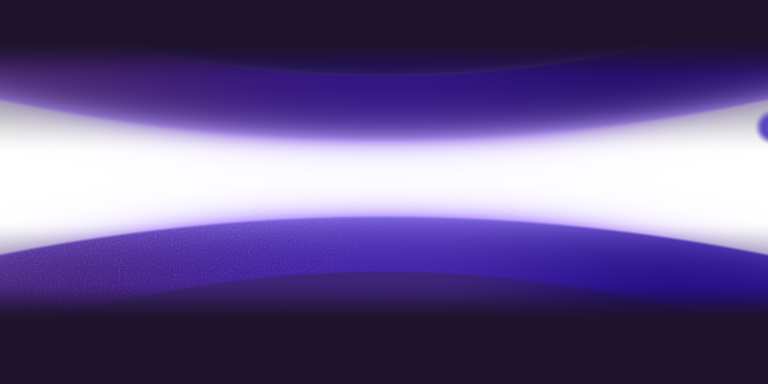
Write a Shadertoy shader that draws this background.

```glsl
// Two curved violet bands face each other across a bright white gap.
// Parabolic edges give signed distances, which drive the rims, glows and fades;
// fine cellular noise adds grain to the lower band.

const vec3 NIGHT = vec3(0.118, 0.075, 0.175);
const vec3 GLOW = vec3(0.70, 0.56, 0.99);
const vec3 LILAC = vec3(0.64, 0.54, 0.89);
const vec3 PERIWINKLE = vec3(0.51, 0.42, 0.88);
const vec3 UPPER_LEFT = vec3(0.25, 0.12, 0.40);
const vec3 UPPER_MID = vec3(0.19, 0.075, 0.50);
const vec3 UPPER_RIGHT = vec3(0.12, 0.04, 0.40);
const vec3 LOWER_LEFT = vec3(0.28, 0.14, 0.49);
const vec3 LOWER_MID = vec3(0.25, 0.13, 0.65);
const vec3 LOWER_RIGHT = vec3(0.13, 0.04, 0.52);
const vec3 UPPER_INNER = vec3(0.12, 0.06, 0.32);
const vec3 LOWER_INNER = vec3(0.235, 0.145, 0.44);
const vec3 BLOB_COLOR = vec3(0.36, 0.27, 0.76);

// Each curve: height at the centre, bend towards the sides
const vec2 UPPER_EDGE = vec2(0.635, 0.105);
const vec2 LOWER_EDGE = vec2(0.435, -0.099);
const vec2 UPPER_ARC = vec2(0.802, 0.16);
const vec2 LOWER_ARC = vec2(0.292, -0.16);

const float EDGE_SOFT = 0.005;
const float GLOW_WIDTH = 0.026;
const float RIM_WIDTH = 0.042;
const float GRAIN_SCALE = 190.0;
const float GRAIN_AMOUNT = 0.07;
const vec2 BLOB_OFFSET = vec2(0.012, 0.669);   // from the lower right corner
const float BLOB_RADIUS = 0.036;

float curve(vec2 shape, float x) {
    return shape.x + shape.y * x * x;
}

float softStep(float d) {
    return smoothstep(-EDGE_SOFT, EDGE_SOFT, d);
}

vec3 threeWay(vec3 left, vec3 mid, vec3 right, float x) {
    return x < 0.0 ? mix(mid, left, smoothstep(0.0, 1.0, -x))
                   : mix(mid, right, smoothstep(0.0, 0.8, x));
}

vec2 hash2(vec2 cell) {
    vec2 h = vec2(dot(cell, vec2(127.1, 311.7)), dot(cell, vec2(269.5, 183.3)));
    return fract(sin(h) * 43758.5);
}

// Distance to the nearest jittered cell point
float cellular(vec2 p) {
    vec2 cell = floor(p);
    float nearest = 2.0;
    for (int j = -1; j <= 1; j++) {
        for (int i = -1; i <= 1; i++) {
            vec2 c = cell + vec2(i, j);
            nearest = min(nearest, distance(p, c + hash2(c)));
        }
    }
    return nearest;
}

// White gap with grey shading and violet light spilling in from both edges
vec3 gapColor(float y, float dUpper, float dLower, float x) {
    float shade = 1.0 - 0.27 * smoothstep(0.595, 0.74, y)
                      - 0.20 * (1.0 - smoothstep(0.335, 0.425, y));
    float spill = exp(min(dUpper, 0.0) / GLOW_WIDTH)
                + exp(min(dLower, 0.0) / GLOW_WIDTH);
    spill *= mix(0.95, 0.5, smoothstep(0.3, 1.0, abs(x)));
    return mix(vec3(shade), GLOW * shade, min(spill, 1.0));
}

vec3 upperBand(float x, float y, float d) {
    vec3 color = threeWay(UPPER_LEFT, UPPER_MID, UPPER_RIGHT, x);
    color = mix(color, LILAC, exp(-max(d, 0.0) / RIM_WIDTH) * (1.0 - 0.25 * x * x));
    float dArc = y - curve(UPPER_ARC, x);
    vec3 inner = UPPER_INNER + 0.10 * exp(-max(dArc, 0.0) / 0.012);
    color = mix(color, inner, 0.8 * softStep(dArc));
    return mix(NIGHT, color, 1.0 - smoothstep(0.79, 0.90, y));
}

vec3 lowerBand(float x, float y, float d) {
    vec3 color = threeWay(LOWER_LEFT, LOWER_MID, LOWER_RIGHT, x);
    float rim = mix(0.95, 0.40, smoothstep(0.1, 1.0, abs(x)));
    color = mix(color, PERIWINKLE, rim * exp(-max(d, 0.0) / 0.06));
    float grain = cellular(vec2(x, y) * GRAIN_SCALE) - 0.45;
    color += GRAIN_AMOUNT * grain * (1.0 - smoothstep(-0.6, 0.7, x));
    float dArc = curve(LOWER_ARC, x) - y;
    vec3 inner = mix(LOWER_INNER, LOWER_RIGHT * 0.8, smoothstep(0.1, 0.9, x));
    color = mix(color, inner, 0.85 * softStep(dArc));
    return mix(NIGHT, color, smoothstep(0.16, 0.27, y));
}

void mainImage(out vec4 fragColor, in vec2 fragCoord) {
    vec2 p = fragCoord / iResolution.y;
    float halfWidth = 0.5 * iResolution.x / iResolution.y;
    float x = p.x - halfWidth;
    float dUpper = p.y - curve(UPPER_EDGE, x);
    float dLower = curve(LOWER_EDGE, x) - p.y;

    vec3 color = gapColor(p.y, dUpper, dLower, x);

    // Soft blob at the right border
    float blob = distance(p, vec2(2.0 * halfWidth, 0.0) + BLOB_OFFSET) - BLOB_RADIUS;
    color = mix(color, BLOB_COLOR, 1.0 - smoothstep(-0.012, 0.014, blob));

    color = mix(color, upperBand(x, p.y, dUpper), softStep(dUpper));
    color = mix(color, lowerBand(x, p.y, dLower), softStep(dLower));
    fragColor = vec4(clamp(color, 0.0, 1.0), 1.0);
}
```
